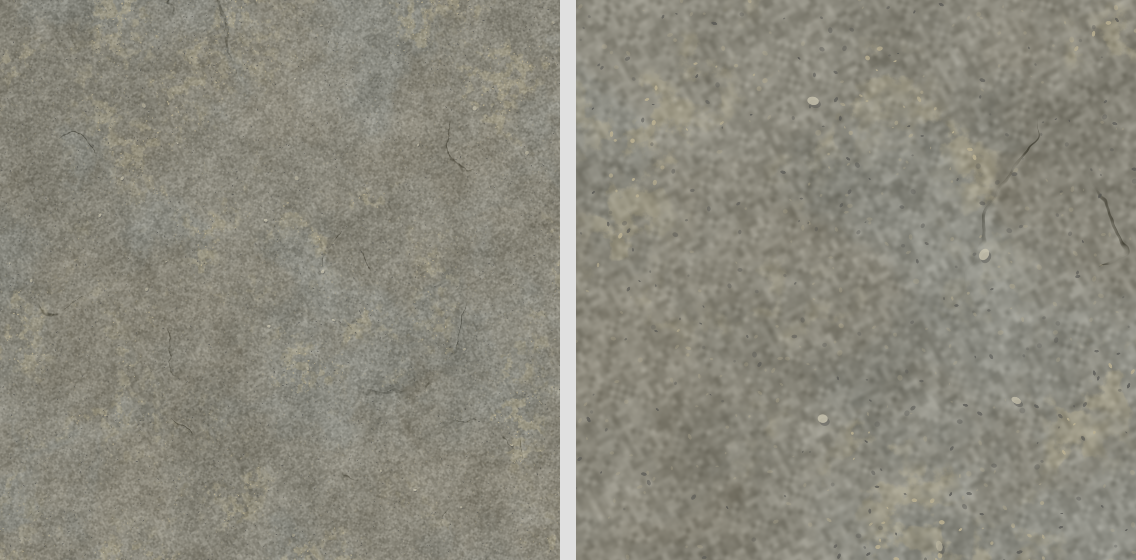
Left, the full canvas; right, a detail of the centre.
Give the GLSL for this texture, as a Shadertoy shader.

```glsl
// Weathered grey-green stone ground: layered value noise gives stains and grain,
// scattered ellipses give crumbs, pits and pebbles, and bent tapered
// curves give cracks and soft folds with a lit lip.

const vec3 STONE      = vec3(0.535, 0.526, 0.480);
const vec3 BLUE_GREY  = vec3(0.535, 0.540, 0.510);
const vec3 BROWN_GREY = vec3(0.530, 0.514, 0.460);
const vec3 PALE_SAND  = vec3(0.655, 0.630, 0.535);
const vec3 CRUMB      = vec3(0.730, 0.690, 0.570);
const vec3 PIT        = vec3(0.330, 0.330, 0.320);
const vec3 PEBBLE     = vec3(0.740, 0.720, 0.640);
const vec3 RUST       = vec3(0.550, 0.400, 0.270);
const float BROAD_CONTRAST = 0.075;
const float MID_CONTRAST   = 0.115;
const float RELIEF         = 0.11;
const float GRAIN_CONTRAST = 0.120;
const float CRACK_DARKNESS = 0.17;
const float FOLD_DARKNESS  = 0.10;

vec3 hash3(vec2 p) {
    vec3 q = fract(p.xyx * vec3(0.1031, 0.1030, 0.0973));
    q += dot(q, q.yxz + 33.33);
    return fract((q.xxy + q.yzz) * q.zyx);
}

mat2 rotation(float a) { return mat2(cos(a), -sin(a), sin(a), cos(a)); }

float noise(vec2 p) {
    vec2 i = floor(p), f = fract(p);
    f = f * f * (3.0 - 2.0 * f);
    float low  = mix(hash3(i).x, hash3(i + vec2(1, 0)).x, f.x);
    float high = mix(hash3(i + vec2(0, 1)).x, hash3(i + vec2(1, 1)).x, f.x);
    return mix(low, high, f.y);
}

float fbm(vec2 p) {
    float sum = 0.0;
    for (float weight = 0.5; weight > 0.02; weight *= 0.5) {
        sum += weight * noise(p);
        p = rotation(0.65) * p * 2.03 + 17.3;
    }
    return sum / 0.969;
}

// Scattered ellipses: x is coverage, y a random value per grain.
vec2 grains(vec2 uv, float cells, float share, float radius, float seed) {
    vec2 q = uv * cells, best = vec2(0.0);
    float soft = 0.7 / iResolution.y;
    for (int k = 0; k < 9; k++) {
        vec2 id = floor(q) + vec2(k % 3 - 1, k / 3 - 1);
        vec3 place = hash3(id + seed), form = hash3(id + seed + 57.3);
        if (place.z > share) continue;
        vec2 d = rotation(form.x * 6.283) * (q - id - place.xy) / cells;
        d.y *= 1.0 + form.y;
        float r = radius * (0.5 + form.z);
        float cover = 1.0 - smoothstep(r - soft, r + soft, length(d));
        if (cover > best.x) best = vec2(cover, form.y);
    }
    return best;
}

// Scattered bent lines: x is the dark line, y the light and shade beside it.
vec2 cracks(vec2 uv, float cells, float share, float width, float seed) {
    vec2 q = uv * cells, sum = vec2(0.0);
    float soft = 0.8 / iResolution.y;
    for (int k = 0; k < 9; k++) {
        vec2 id = floor(q) + vec2(k % 3 - 1, k / 3 - 1);
        vec3 place = hash3(id + seed), form = hash3(id + seed + 31.7);
        if (place.z > share) continue;
        vec2 p = rotation(form.x * 6.283) * (q - id - place.xy) / cells;
        float reach = (0.12 + 0.27 * form.y) / cells;
        float corner = 0.06 / cells, bend = 1.3 * form.z * form.z;
        float root = sqrt(p.x * p.x + corner * corner);
        float slope = bend * p.x / root;
        float d = (p.y - bend * (root - corner)) / sqrt(1.0 + slope * slope);
        float taper = max(0.0, 1.0 - p.x * p.x / (reach * reach)), w = width * taper;
        float line = (1.0 - smoothstep(w - soft, w + soft, abs(d))) * smoothstep(0.0, 0.4, taper);
        float lip = sign(d) * smoothstep(0.0, soft * 2.0, abs(d)) * exp(-abs(d) / (4.0 * width));
        sum = vec2(max(sum.x, line), sum.y + lip * taper);
    }
    return sum;
}

void mainImage(out vec4 fragColor, in vec2 fragCoord) {
    vec2 uv = fragCoord / iResolution.y;
    vec2 warp = vec2(fbm(uv * 14.0 + 3.1), fbm(uv * 14.0 + 41.7)) - 0.5;
    // Stains and broad tints
    float broad = fbm(uv * 5.0 + warp * 0.6 + 7.0) - 0.5;
    float mid = fbm(uv * 27.0 + 91.0) - 0.5;
    float relief = fbm(uv * 44.0 + 5.0) - fbm(uv * 44.0 + vec2(5.12, 4.85));
    vec3 color = mix(STONE, BLUE_GREY, 0.7 * smoothstep(0.46, 0.70, fbm(uv * 7.0 + warp + 63.0)));
    color = mix(color, BROWN_GREY, 0.7 * smoothstep(0.46, 0.70, fbm(uv * 8.0 + warp + 23.0)));
    color += broad * BROAD_CONTRAST + mid * MID_CONTRAST + relief * RELIEF;
    // Pale sandy patches, broken up by finer noise
    float patchArea = smoothstep(0.50, 0.70, fbm(uv * 9.0 + warp * 1.5 + 137.0));
    float sand = patchArea * smoothstep(0.46, 0.62, fbm(uv * 75.0 + 29.0));
    color = mix(color, PALE_SAND, 0.6 * sand);
    // Fine grain
    vec2 turned = rotation(0.5) * uv;
    float grain = noise(turned * 310.0) - 0.5 + 0.55 * (noise(turned * 170.0 + 71.0) - 0.5);
    color += grain * GRAIN_CONTRAST;
    // Folds and cracks
    vec2 fold = cracks(uv + warp * 0.06, 2.3, 0.30, 0.0030, 211.0);
    vec2 crack = cracks(uv + warp * 0.05, 5.5, 0.48, 0.0013, 13.0);
    float wear = smoothstep(0.34, 0.55, fbm(uv * 30.0 + 83.0));
    color -= (fold.x * FOLD_DARKNESS + crack.x * CRACK_DARKNESS) * wear;
    color += (crack.y - fold.y) * 0.035;
    // Crumbs, pits and pebbles with their shadows
    vec2 crumb = grains(uv, 125.0, 0.18, 0.0012, 19.0);
    vec2 pit = grains(uv, 115.0, 0.15, 0.0012, 47.0);
    vec2 pebble = grains(uv, 14.0, 0.11, 0.0029, 101.0);
    float shadow = grains(uv + vec2(-0.0012, 0.0018), 14.0, 0.11, 0.0029, 101.0).x;
    color = mix(color, CRUMB, crumb.x * (0.25 + 0.65 * patchArea));
    color = mix(color, PIT, pit.x * (0.25 + 0.5 * pit.y));
    color = mix(color, PIT, 0.45 * shadow);
    color = mix(color, mix(PEBBLE, RUST, step(0.8, pebble.y)) + mid * 0.3, 0.8 * pebble.x);
    fragColor = vec4(clamp(color, 0.0, 1.0), 1.0);
}
```
